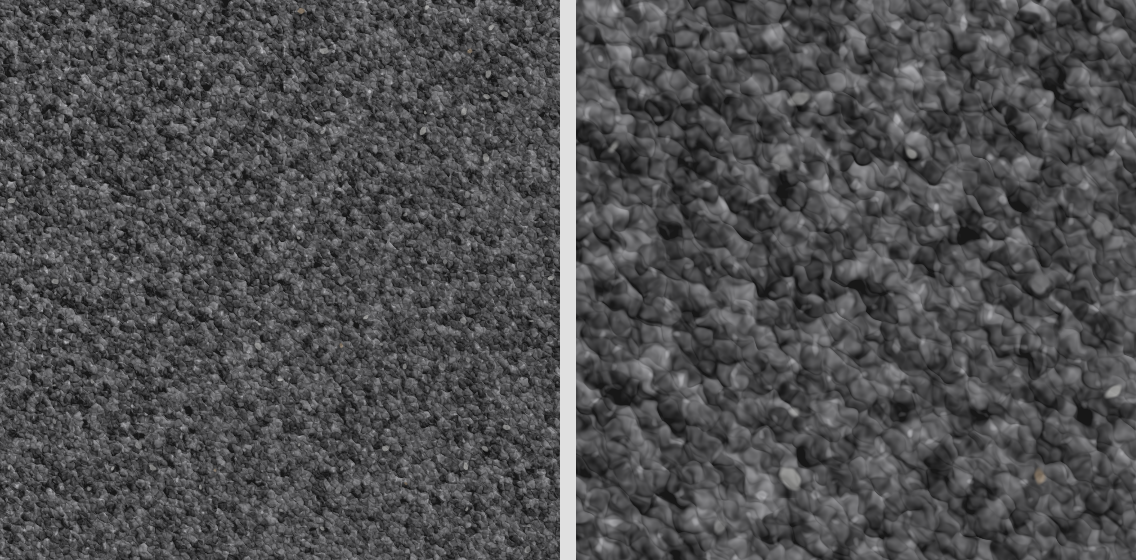
Left, the full canvas; right, a detail of the centre.
A WebGL 1 fragment shader for this texture:

```glsl
precision highp float;
// Dark grey asphalt: packed fine grit, small crevices and scattered pale stones.
uniform vec2 u_resolution;

vec2 hash2(vec2 p) {
  vec3 q = fract(p.xyx * vec3(0.1031, 0.1030, 0.0973));
  q += dot(q, q.yzx + 33.33);
  return fract((q.xx + q.yz) * q.zy);
}

float gradientDot(vec2 cell, vec2 corner, vec2 f) {
  float angle = 6.2832 * hash2(cell + corner).x;
  return dot(vec2(cos(angle), sin(angle)), f - corner);
}

float gradientNoise(vec2 p) {
  vec2 i = floor(p), f = fract(p);
  vec2 u = f * f * f * (f * (f * 6.0 - 15.0) + 10.0);
  float low = mix(gradientDot(i, vec2(0.0), f), gradientDot(i, vec2(1.0, 0.0), f), u.x);
  float high = mix(gradientDot(i, vec2(0.0, 1.0), f), gradientDot(i, vec2(1.0), f), u.x);
  return mix(low, high, u.y);
}

// Soft cellular grit: x = grain tone, y = gap to the next grain, z = lit slope.
vec3 grit(vec2 p) {
  vec2 i = floor(p), f = fract(p);
  float nearest = 8.0, second = 8.0, tone = 0.0, total = 0.0, slope = 0.0;
  for (int y = -1; y <= 1; y++) {
    for (int x = -1; x <= 1; x++) {
      vec2 cell = vec2(float(x), float(y));
      vec2 r = f - cell - hash2(i + cell);
      float d = length(r);
      float weight = exp(-13.0 * d * d);
      tone += weight * (hash2(i + cell + 71.0).x - 0.5);
      slope += weight * dot(r, vec2(0.5, 0.86));
      total += weight;
      second = min(second, max(nearest, d));
      nearest = min(nearest, d);
    }
  }
  return vec3(tone / total, second - nearest, slope / total);
}

// Sparse angular stones: x = coverage, y = contact shadow, z = random tint.
vec3 stones(vec2 p, float chance) {
  vec2 i = floor(p);
  vec2 pick = hash2(i + 13.0), shape = hash2(i + 47.0);
  vec2 r = fract(p) - mix(vec2(0.3), vec2(0.7), hash2(i));
  float angle = 6.2832 * shape.x;
  float c = cos(angle), s = sin(angle);
  vec2 q = mat2(c, -s, s, c) * r * vec2(1.0, mix(1.0, 1.6, pick.y));
  float radius = mix(0.08, 0.22, shape.y * shape.y);
  float wobble = 0.06 * gradientNoise(p * 6.0);
  float present = step(pick.x, chance);
  float cover = 1.0 - smoothstep(-0.045, 0.045, length(q) + wobble - radius);
  float shadow = 1.0 - smoothstep(0.0, 0.12, length(r + vec2(0.04, 0.08)) - radius);
  return vec3(cover * present, shadow * present, pick.y);
}

void main() {
  vec2 uv = gl_FragCoord.xy / u_resolution.y;

  // Warp the grit so that grains become irregular and lean slightly.
  vec2 warp = vec2(gradientNoise(uv * 95.0), gradientNoise(uv * 95.0 + 40.0));
  vec2 p = uv + 0.005 * warp;
  p = vec2(p.x + 0.15 * p.y, p.y + 0.2 * p.x);
  vec3 coarse = grit(p * 76.0);
  vec3 fine = grit(p * 128.0 + 19.0);

  // Grain tones, seams and slopes.
  float relief = 0.19 * coarse.x + 0.17 * fine.x;
  relief += 0.075 * (smoothstep(0.0, 0.4, coarse.y) - 0.62);
  relief += 0.05 * (smoothstep(0.0, 0.45, fine.y) - 0.58);
  relief += 0.09 * coarse.z + 0.07 * fine.z;

  // Mottling, dark pits and bright mineral flecks.
  relief += 0.09 * gradientNoise(uv * 48.0 + 7.0);
  relief += 0.09 * gradientNoise(uv * 210.0);
  relief -= 0.13 * smoothstep(0.22, 0.55, gradientNoise(p * vec2(62.0, 46.0) + 90.0));
  relief += 0.17 * smoothstep(0.28, 0.55, gradientNoise(uv * 125.0 + 31.0));

  // The upper left is rougher than the right side.
  float roughness = mix(1.0, 1.16, smoothstep(-0.6, 0.6, uv.y - 1.3 * uv.x));
  float grey = 0.307 + relief * roughness + 0.02 * gradientNoise(uv * 4.0);
  vec3 color = max(grey, 0.09) * vec3(0.993, 0.993, 1.013);

  // Pale stones, a few of them tan.
  vec3 stone = stones(uv * 27.0 + 5.0, 0.13);
  vec3 pale = mix(vec3(0.43, 0.43, 0.44), vec3(0.62, 0.62, 0.61), stone.z);
  pale = mix(pale, vec3(0.52, 0.46, 0.39), step(0.42, stone.z) * step(stone.z, 0.47));
  color *= 1.0 - 0.28 * stone.y;
  color = mix(color, pale + 0.45 * relief, 0.85 * stone.x);

  gl_FragColor = vec4(color, 1.0);
}
```
